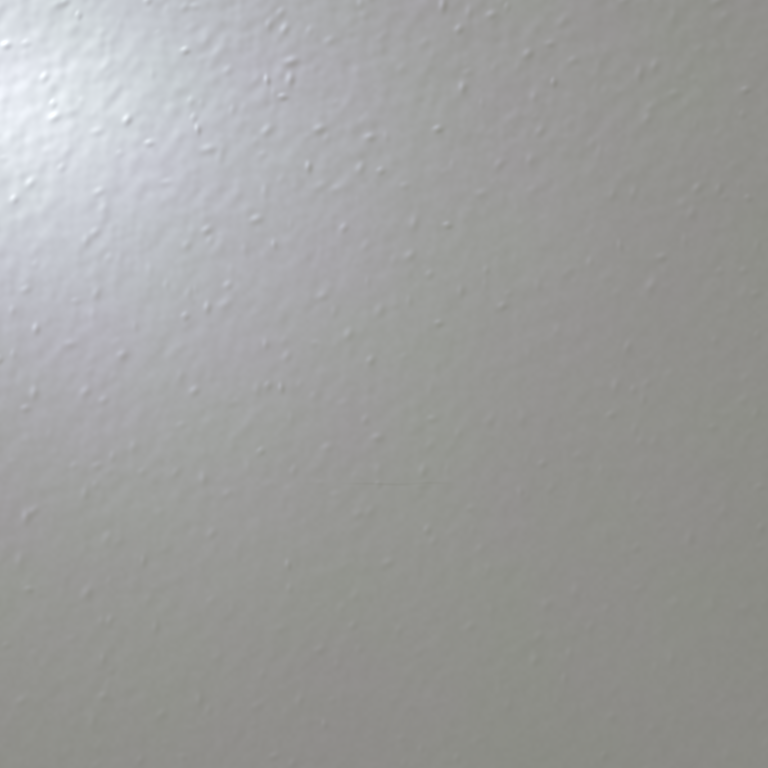
Give the GLSL for this texture, as a WebGL 2 fragment shader.

```glsl
#version 300 es
precision highp float;
// Softly lit grey painted surface: a glow at the upper left rakes over fine bumps.
uniform vec2 u_resolution;
out vec4 fragColor;

float hash(vec2 p) {
  return fract(sin(dot(p, vec2(127.1, 311.7))) * 43758.5453);
}

float noise(vec2 p) {
  vec2 i = floor(p), f = fract(p);
  f = f * f * (3.0 - 2.0 * f);
  return mix(mix(hash(i), hash(i + vec2(1, 0)), f.x),
             mix(hash(i + vec2(0, 1)), hash(i + vec2(1, 1)), f.x), f.y);
}

vec2 rotate(vec2 p, float angle) {
  float c = cos(angle), s = sin(angle);
  return vec2(c * p.x + s * p.y, c * p.y - s * p.x);
}

// Bumps slightly elongated along the rising diagonal
float height(vec2 p) {
  vec2 q = rotate(p, 0.9);
  return 0.65 * noise(q * vec2(48.0, 76.0)) + 0.35 * noise(q * vec2(95.0, 130.0) + 17.0);
}

// Scattered raised flecks: a bright face with a shadow at its lower right
float flecks(vec2 p) {
  vec2 grid = p * 36.0, cell = floor(grid);
  float sum = 0.0;
  for (int y = -1; y <= 1; y++) {
    for (int x = -1; x <= 1; x++) {
      vec2 id = cell + vec2(x, y);
      vec2 centre = id + vec2(hash(id + 3.1), hash(id + 8.7));
      float angle = 0.9 + 1.2 * (hash(id + 5.3) - 0.5);
      float size = mix(0.6, 1.15, hash(id + 12.9));
      vec2 d = grid - centre;
      vec2 lit = rotate(d, angle) / (size * vec2(0.27, 0.15));
      vec2 shade = rotate(d - vec2(0.17, -0.2), angle) / (size * vec2(0.32, 0.18));
      float strength = pow(hash(id + 21.4), 4.0);
      sum += strength * (exp(-dot(lit, lit)) - 0.75 * exp(-dot(shade, shade)));
    }
  }
  return sum;
}

void main() {
  vec2 uv = gl_FragCoord.xy / u_resolution;

  // Broad falloff of light
  vec2 fromLight = (uv - vec2(0.0, 0.87)) * vec2(0.93, 1.07);
  float reach = sqrt(dot(fromLight, fromLight) + 0.003);
  float glow = exp(-2.77 * reach);
  float value = 0.53 + 0.445 * glow;
  value += 0.012 * (noise(uv * 7.0) - 0.5) * (0.5 + glow);

  // Raking light makes the relief strongest near the glow and the top
  float rake = 0.05 + 0.75 * glow + 0.2 * smoothstep(0.55, 1.0, uv.y) * (1.0 - 0.6 * uv.x);
  vec2 toLight = vec2(-0.0035, 0.0035);
  float relief = height(uv - toLight) - height(uv + toLight);
  value += 0.11 * rake * relief + 0.24 * rake * flecks(uv);

  // Fine grain and one faint crease
  value += 0.009 * (noise(uv * 170.0) - 0.5);
  float crease = smoothstep(0.003, 0.0, abs(uv.y - 0.372 + 0.003 * noise(uv * 25.0)));
  value -= 0.025 * crease * smoothstep(0.12, 0.02, abs(uv.x - 0.5)) * noise(uv * vec2(30.0, 4.0));

  // Warm grey in the shade, cool blue-white in the light
  vec3 colour = vec3(value);
  colour.g += 0.02 * smoothstep(0.62, 0.86, value);
  colour.b += mix(-0.022, 0.042, smoothstep(0.52, 0.8, value));

  // Faint violet and green mottling
  float mottle = noise(uv * 9.0 + 40.0) + 0.5 * noise(uv * 24.0 + 9.0) - 0.75;
  colour += mottle * vec3(0.006, -0.006, 0.01);

  fragColor = vec4(clamp(colour, 0.0, 1.0), 1.0);
}
```
